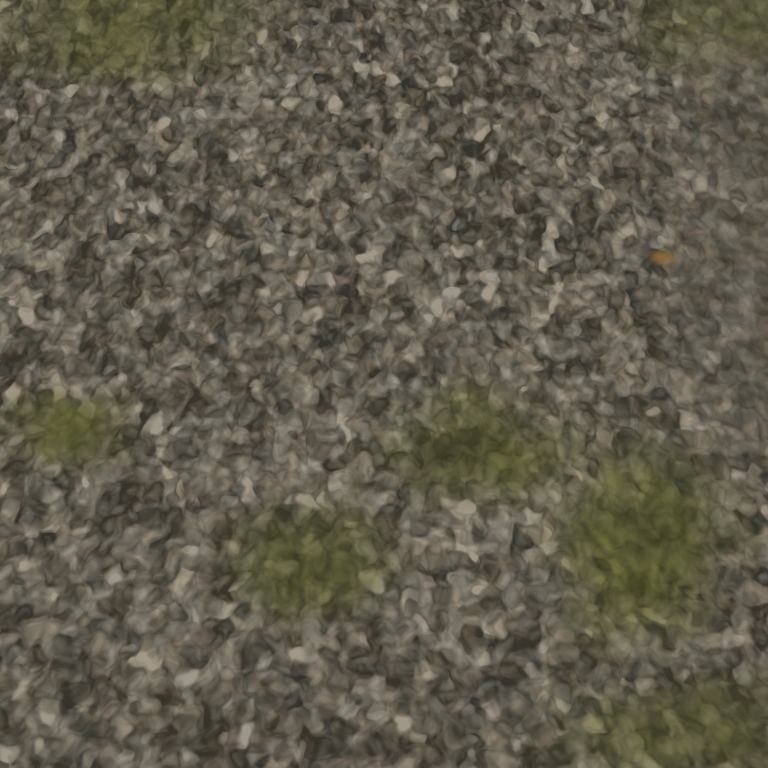
Write a three.js fragment shader that draws this texture.

```glsl
// Soft, weathered gravel seen at a slant, with mossy grass tufts and a dry leaf.
// Two layers of blended elliptical stones shrink with distance; noise adds
// broad stains, flattened streaks at the right and thin blades in the tufts.
varying vec2 vUv;

const vec3 GRAVEL_DARK = vec3(0.200, 0.190, 0.155);
const vec3 GRAVEL_LIGHT = vec3(0.570, 0.540, 0.480);
const vec3 WARM_SHIFT = vec3(0.030, 0.000, -0.022);
const vec3 GRASS_DARK = vec3(0.215, 0.225, 0.125);
const vec3 GRASS_LIGHT = vec3(0.440, 0.440, 0.225);
const vec3 LEAF = vec3(0.560, 0.410, 0.230);

float hash(vec2 p) {
  vec3 q = fract(vec3(p.xyx) * 0.1031);
  q += dot(q, q.yzx + 33.33);
  return fract((q.x + q.y) * q.z);
}

float noise(vec2 p) {
  vec2 cell = floor(p);
  vec2 f = fract(p);
  f = f * f * (3.0 - 2.0 * f);
  float low = mix(hash(cell), hash(cell + vec2(1.0, 0.0)), f.x);
  float high = mix(hash(cell + vec2(0.0, 1.0)), hash(cell + 1.0), f.x);
  return mix(low, high, f.y);
}

float fbm(vec2 p) {
  float sum = 0.0;
  float amplitude = 0.53;
  for (int i = 0; i < 4; i++) {
    sum += amplitude * noise(p);
    p = p * 2.03 + 17.7;
    amplitude *= 0.5;
  }
  return sum;
}

mat2 rotation(float angle) {
  float c = cos(angle);
  float s = sin(angle);
  return mat2(c, s, -s, c);
}

// Blended stones: x is brightness with shaded gaps, y is warmth.
vec2 stones(vec2 p, float seed) {
  vec2 cell = floor(p);
  vec2 blend = vec2(0.0);
  float coverage = 0.0;
  for (int j = -1; j <= 1; j++) {
    for (int i = -1; i <= 1; i++) {
      vec2 id = cell + vec2(float(i), float(j));
      vec2 key = id + seed;
      vec2 jitter = vec2(hash(key + 3.1), hash(key + 41.7));
      vec2 d = id + 0.1 + 0.8 * jitter - p;
      d = rotation(6.2832 * hash(key + 71.3)) * d * vec2(1.0, 1.0);
      d *= vec2(0.78, 1.28);
      float weight = exp(-8.0 * dot(d, d));
      float bright = hash(key + 13.9);
      bright += 0.45 * step(0.965, bright);
      blend += weight * vec2(bright, hash(key + 97.1));
      coverage += weight;
    }
  }
  blend /= coverage + 0.0001;
  float lit = smoothstep(0.05, 0.85, coverage);
  return vec2(blend.x + 0.30 * (lit - 0.46), blend.y);
}

// Ground coordinates: cells become smaller towards the top.
vec2 groundPlane(vec2 uv) {
  return vec2((uv.x - 0.5) * (45.0 + 28.0 * uv.y), uv.y * (43.0 + 15.0 * uv.y)) + 80.0;
}

// Soft elliptical patch, 1 at its centre.
float patchMask(vec2 uv, vec2 center, vec2 radius) {
  return 1.0 - smoothstep(0.15, 1.15, length((uv - center) / radius));
}

float grassCover(vec2 uv) {
  vec2 p = uv + 0.07 * (vec2(fbm(uv * 13.0), fbm(uv * 13.0 + 50.0)) - 0.5);
  float cover = patchMask(p, vec2(0.84, 0.29), vec2(0.15, 0.16));
  cover = max(cover, 0.85 * patchMask(p, vec2(0.10, 0.44), vec2(0.10, 0.055)));
  cover = max(cover, 0.75 * patchMask(p, vec2(0.41, 0.27), vec2(0.14, 0.09)));
  cover = max(cover, 0.75 * patchMask(p, vec2(0.63, 0.42), vec2(0.18, 0.09)));
  cover = max(cover, 0.65 * patchMask(p, vec2(0.16, 0.97), vec2(0.24, 0.09)));
  cover = max(cover, 0.65 * patchMask(p, vec2(0.90, 0.04), vec2(0.24, 0.09)));
  cover = max(cover, 0.55 * patchMask(p, vec2(0.95, 0.97), vec2(0.14, 0.08)));
  return cover * (0.65 + 0.7 * fbm(uv * 24.0 + 9.0));
}

void main() {
  vec2 uv = vUv;

  // Irregular stones at two sizes
  vec2 ground = groundPlane(uv);
  ground += 0.5 * (vec2(noise(ground * 1.3), noise(ground * 1.3 + 31.0)) - 0.5);
  vec2 coarse = stones(ground, 0.0);
  vec2 fine = stones(rotation(0.5) * ground * 1.75 + 150.0, 210.0);
  float tone = 0.5 + 1.05 * (mix(coarse.x, fine.x, 0.36) - 0.5);

  // Flattened streaks at the right and broad stains
  float streak = noise(vec2(uv.x * 38.0, uv.y * 105.0 + uv.x * 22.0));
  float streakArea = smoothstep(0.76, 1.0, uv.x) * smoothstep(0.25, 0.6, uv.y);
  tone = mix(tone, 0.12 + 0.65 * streak, 0.55 * streakArea);
  tone += 0.28 * (fbm(uv * 7.0 + 4.0) - 0.5);
  vec3 color = mix(GRAVEL_DARK, GRAVEL_LIGHT, clamp(tone, 0.04, 1.15));
  color += WARM_SHIFT * (mix(coarse.y, fine.y, 0.3) - 0.5);

  // Grass: leaning blades over the gravel
  float lean = 0.12 * (noise(uv * 9.0) - 0.5);
  float blade = noise(vec2((uv.x + lean) * 85.0, uv.y * 27.0));
  vec3 grass = mix(GRASS_DARK, GRASS_LIGHT, clamp(0.55 * blade + 0.45 * tone, 0.0, 1.0));
  color = mix(color, grass, clamp(0.95 * grassCover(uv), 0.0, 0.88));

  // Single dry leaf
  float leaf = patchMask(uv, vec2(0.863, 0.665), vec2(0.022, 0.012));
  color = mix(color, LEAF, 0.85 * leaf);
  gl_FragColor = vec4(color, 1.0);
}
```
